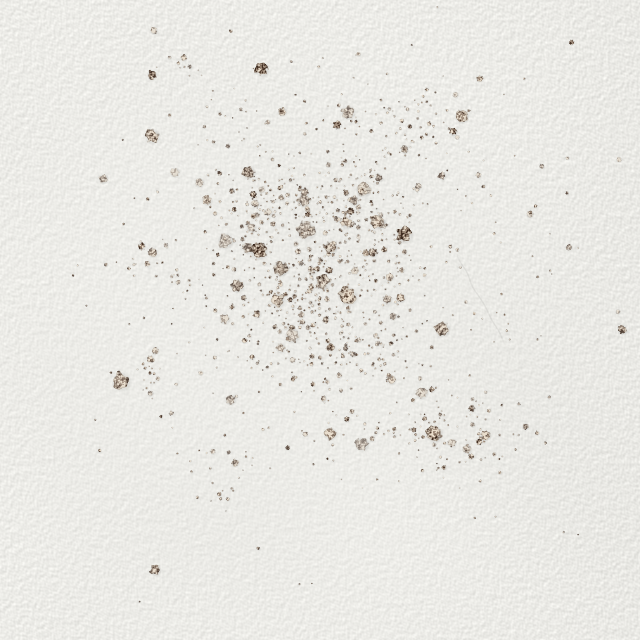
Write a WebGL 1 fragment shader that draws this texture.

```glsl
precision highp float;
// Off-white rough plaster with a loose burst of bronze and cream mineral grains.
// The wall is relief-lit gradient noise. Grains come from rotated jittered grids,
// one per size, thinned by a density field made of soft elliptical lobes.
uniform vec2 u_resolution;

#define WALL_COLOR vec3(0.926, 0.924, 0.907)
#define DARK_BRONZE vec3(0.24, 0.16, 0.11)
#define MID_BRONZE vec3(0.61, 0.53, 0.46)
#define PALE_FLAKE vec3(0.92, 0.87, 0.80)
#define RELIEF 0.068
#define LARGEST_CELL 0.053
#define CELL_SHRINK 0.73
#define FILL_LARGE 0.80
#define FILL_FINE 0.42
#define FLAKE_SCALE 170.0
#define SHADOW 0.06

vec2 hash2(vec2 p) {
  vec3 q = fract(p.xyx * vec3(0.1031, 0.1030, 0.0973));
  q += dot(q, q.yzx + 33.33);
  return fract((q.xx + q.yz) * q.zy);
}

float cornerSlope(vec2 cell, vec2 offset) {
  float angle = 6.2832 * hash2(cell).x;
  return dot(vec2(cos(angle), sin(angle)), offset);
}

float gradientNoise(vec2 p) {
  vec2 i = floor(p), f = fract(p);
  vec2 w = f * f * f * (f * (f * 6.0 - 15.0) + 10.0);
  vec2 e = vec2(1.0, 0.0);
  float low = mix(cornerSlope(i, f), cornerSlope(i + e, f - e), w.x);
  float high = mix(cornerSlope(i + e.yx, f - e.yx), cornerSlope(i + 1.0, f - 1.0), w.x);
  return mix(low, high, w.y);
}

float lobe(vec2 p, vec2 center, vec2 spread) {
  vec2 d = (p - center) / spread;
  return exp(-dot(d, d));
}

// Chance of finding a grain: lumpy core, thin halo, outlying clusters
float grainDensity(vec2 p) {
  float core = 0.45 * lobe(p, vec2(0.49, 0.595), vec2(0.13, 0.16));
  core += 0.50 * lobe(p, vec2(0.40, 0.65), vec2(0.06, 0.05));
  core += 0.50 * lobe(p, vec2(0.56, 0.68), vec2(0.05, 0.05));
  core += 0.50 * lobe(p, vec2(0.49, 0.54), vec2(0.06, 0.05));
  core += 0.30 * lobe(p, vec2(0.56, 0.45), vec2(0.07, 0.05));
  float halo = 0.14 * lobe(p, vec2(0.54, 0.57), vec2(0.23, 0.26));
  float outer = 0.45 * lobe(p, vec2(0.64, 0.81), vec2(0.05, 0.04));
  outer += 0.40 * lobe(p, vec2(0.70, 0.32), vec2(0.09, 0.05));
  outer += 0.30 * lobe(p, vec2(0.25, 0.58), vec2(0.06, 0.04));
  outer += 0.40 * lobe(p, vec2(0.23, 0.41), vec2(0.03, 0.03));
  outer += 0.40 * lobe(p, vec2(0.36, 0.25), vec2(0.04, 0.05));
  outer += 0.45 * lobe(p, vec2(0.28, 0.90), vec2(0.03, 0.02));
  float clumps = max(0.1, 1.0 + 1.2 * gradientNoise(p * 17.0 + 4.0));
  return (core + halo + outer) * clumps;
}

float plasterHeight(vec2 p) {
  return 0.4 * gradientNoise(p * 75.0) + 0.5 * gradientNoise(p * 150.0 + 7.0)
       + 0.5 * gradientNoise(p * 270.0 + 19.0);
}

vec3 plaster(vec2 p) {
  vec2 towardLight = vec2(-0.0012, 0.0018);
  float slope = plasterHeight(p - towardLight) - plasterHeight(p + towardLight);
  float roughness = 0.72 + 0.45 * smoothstep(0.15, 0.7, length(p - vec2(0.43, 0.45)));
  float stain = gradientNoise(p * 3.0 + 2.0) * 0.010;
  float edgeShade = 0.012 * smoothstep(0.55, 1.0, p.x);
  return WALL_COLOR + slope * RELIEF * roughness + stain - edgeShade;
}

// Broken mineral surface: dark pits, bronze body and pale flakes
vec3 flakes(vec2 p, float shift) {
  float n = gradientNoise(p * FLAKE_SCALE) + 0.8 * gradientNoise(p * FLAKE_SCALE * 2.1 + 31.0);
  n += shift;
  vec3 body = mix(DARK_BRONZE, MID_BRONZE, smoothstep(-0.5, -0.05, n));
  return mix(body, PALE_FLAKE, smoothstep(0.0, 0.4, n));
}

void main() {
  vec2 p = gl_FragCoord.xy / u_resolution;
  float pixel = 1.0 / min(u_resolution.x, u_resolution.y);
  vec3 color = plaster(p);

  // Hairline scratch falling to the right of the core
  float t = clamp((0.60 - p.y) / 0.14, 0.0, 1.0);
  float hairX = 0.715 + 0.075 * t + 0.006 * gradientNoise(vec2(p.y * 30.0, 3.0));
  float hair = 1.0 - smoothstep(0.0003, 0.0007 + pixel, abs(p.x - hairX));
  hair *= smoothstep(0.455, 0.475, p.y) * smoothstep(0.61, 0.59, p.y);
  color -= 0.05 * hair;

  // Grains, from the largest grid to the finest
  float cellSize = LARGEST_CELL;
  for (int i = 0; i < 7; i++) {
    float layer = float(i);
    float turn = 0.4 + layer * 1.17;
    mat2 spin = mat2(cos(turn), sin(turn), -sin(turn), cos(turn));
    vec2 q = spin * p / cellSize + layer * 17.3 + 60.0;
    vec2 cell = floor(q);
    vec2 jitter = 0.3 + 0.4 * hash2(cell + 11.0);
    vec2 traits = hash2(cell + 83.0);
    vec2 chance = hash2(cell + 149.0);
    vec2 v = ((q - cell - jitter) * cellSize) * spin;
    float fill = mix(FILL_LARGE, FILL_FINE, min(layer / 4.0, 1.0));
    float present = step(chance.x, fill * grainDensity(p - v));
    float radius = cellSize * mix(0.11, 0.28, traits.x * traits.x);
    float lump = 0.88 + 0.50 * gradientNoise(v / radius * 1.6 + cell * 3.7);
    float d = length(v) - radius * lump;
    float mask = present * (1.0 - smoothstep(-0.7 * pixel, 0.7 * pixel, d));
    float shade = length(v - vec2(0.12, -0.12) * radius) - radius * 0.9;
    color *= 1.0 - present * SHADOW * (1.0 - smoothstep(-0.1 * radius, 0.15 * radius + pixel, shade));
    float rim = smoothstep(-0.45 * radius, 0.0, d);
    vec3 grain = flakes(p + cell * 0.013, mix(-0.24, 0.34, traits.y)) * (1.0 - 0.16 * rim);
    color = mix(color, grain, mask * mix(0.50, 0.98, chance.y));
    cellSize *= CELL_SHRINK;
  }
  gl_FragColor = vec4(clamp(color, 0.0, 1.0), 1.0);
}
```
